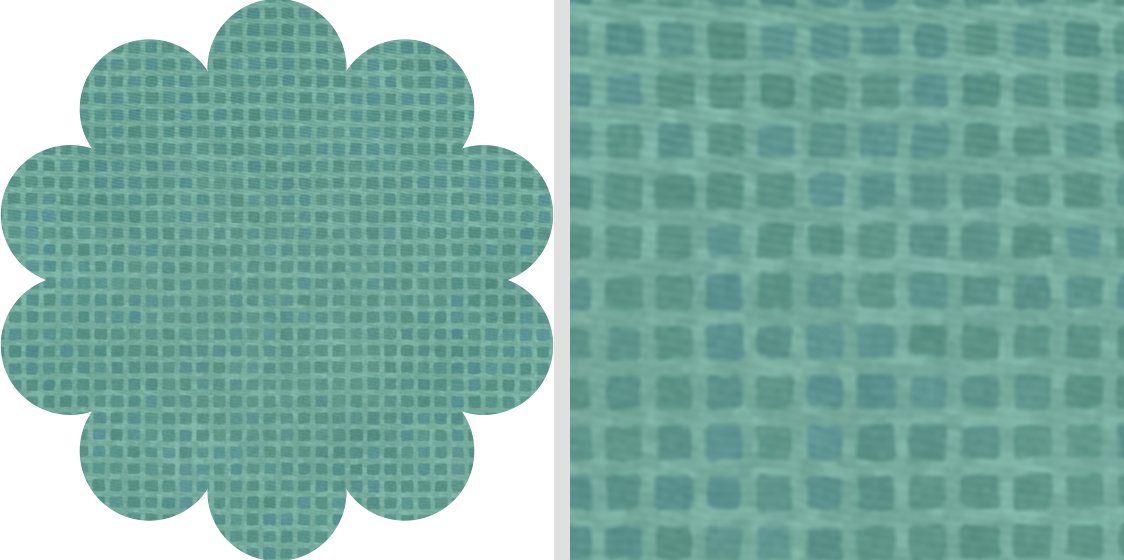
Left: the whole. Right: its middle third, enlarged.
A WebGL 1 fragment shader for this texture:

```glsl
precision highp float;
// Green waffle-weave cloth cut into a ten-petal scalloped shape on white.
// Petals are circles set around an ellipse; the cloth is a grid of rounded
// dark squares between pale threads, varied by hashed noise and fine twill.
uniform vec2 u_resolution;

const float PETALS = 10.0;
const vec2 RING = vec2(0.388, 0.3776);       // radii of the petal centres
const float PETAL_RADIUS = 0.1243;
const vec2 PITCH = vec2(0.03047, 0.03010);   // grid repeat
const vec2 GRID_ORIGIN = vec2(-0.0117, -0.0065);
const vec3 THREAD = vec3(0.445, 0.660, 0.605);
const vec3 THREAD_LIGHT = vec3(0.490, 0.710, 0.655);
const vec3 CELL_GREEN = vec3(0.340, 0.565, 0.510);
const vec3 CELL_BLUE = vec3(0.340, 0.565, 0.560);

float hash(vec2 p) {
  vec3 q = fract(p.xyx * 0.1031);
  q += dot(q, q.yzx + 33.33);
  return fract((q.x + q.y) * q.z);
}

float noise(vec2 p) {
  vec2 i = floor(p);
  vec2 f = fract(p);
  f = f * f * (3.0 - 2.0 * f);
  float low = mix(hash(i), hash(i + vec2(1.0, 0.0)), f.x);
  float high = mix(hash(i + vec2(0.0, 1.0)), hash(i + 1.0), f.x);
  return mix(low, high, f.y);
}

// Signed noise in -1..1, shifted clear of the origin
float wobble(vec2 p, float seed) {
  return 2.0 * noise(p + 100.0 + seed) - 1.0;
}

float roundedBox(vec2 p, vec2 halfSize, float radius) {
  vec2 d = abs(p) - halfSize + radius;
  return length(max(d, 0.0)) + min(max(d.x, d.y), 0.0) - radius;
}

// Union of the petals and the disc that fills their middle
float scallopDistance(vec2 p) {
  float d = (length(p / RING) - 0.96) * RING.y;
  for (float i = 0.0; i < PETALS; i++) {
    float angle = 6.2831853 * (i + 0.5) / PETALS + 0.0;
    vec2 centre = RING * vec2(cos(angle), sin(angle));
    d = min(d, length(p - centre) - PETAL_RADIUS);
  }
  return d;
}

// 1 inside the dark squares, 0 on the threads; each square varies in size
float cellMask(vec2 grid, vec2 id, float softness) {
  vec2 halfSize = vec2(0.355, 0.335);
  halfSize += 0.05 * (vec2(hash(id + 151.0), hash(id + 273.0)) - 0.5);
  vec2 local = fract(grid) - 0.5;
  local += 0.035 * vec2(wobble(grid * 4.0, 11.0), wobble(grid * 4.0, 47.0));
  float d = roundedBox(local, halfSize, 0.12);
  return 1.0 - smoothstep(-softness, softness, d);
}

// Fine, nearly horizontal ribs that wander slightly
float twill(vec2 p) {
  float phase = (p.y + 0.16 * p.x) * 170.0 + 0.6 * wobble(p * 25.0, 5.0);
  return sin(6.2831853 * phase);
}

vec3 clothColour(vec2 p, float pixel) {
  // Slight stretch of the cloth bends the grid
  vec2 bend = 0.0022 * vec2(wobble(p * 6.0, 3.0), wobble(p * 6.0, 29.0));
  vec2 grid = (p + bend - GRID_ORIGIN) / PITCH + 0.5;
  vec2 id = floor(grid);
  float softness = max(0.075, 0.8 * pixel / PITCH.y);
  float cell = cellMask(grid, id, softness);

  // Dye changes from square to square and in broad patches
  float blue = 0.6 * hash(id + 317.0) + 0.4 * noise(p * 16.0 + 60.0);
  vec3 dark = mix(CELL_GREEN, CELL_BLUE, smoothstep(0.3, 0.85, blue));
  dark += 0.035 * (hash(id + 419.0) - 0.5);

  // Worn threads catch light in short streaks
  float streak = noise(p * vec2(95.0, 130.0) + 200.0);
  vec3 light = mix(THREAD, THREAD_LIGHT, smoothstep(0.35, 0.95, streak));

  // The middle is flatter and greyer than the rim
  float middle = 1.0 - smoothstep(0.05, 0.4, length(p + vec2(0.0, 0.06)));
  vec3 colour = mix(light, dark, cell * (0.96 - 0.12 * middle));
  colour += vec3(0.008, -0.004, -0.002) * middle;

  // Ribs are strongest in the upper half
  float ribs = mix(0.007, 0.017, smoothstep(-0.05, 0.2, p.y));
  colour += ribs * twill(p);
  colour += 0.018 * wobble(p * 240.0, 71.0);
  colour += 0.014 * wobble(p * 7.0, 83.0);
  return colour;
}

void main() {
  vec2 p = (gl_FragCoord.xy - 0.5 * u_resolution) / u_resolution.y;
  float pixel = 1.0 / u_resolution.y;
  float inside = 1.0 - smoothstep(-0.6 * pixel, 0.6 * pixel, scallopDistance(p));
  gl_FragColor = vec4(mix(vec3(1.0), clothColour(p, pixel), inside), 1.0);
}
```
